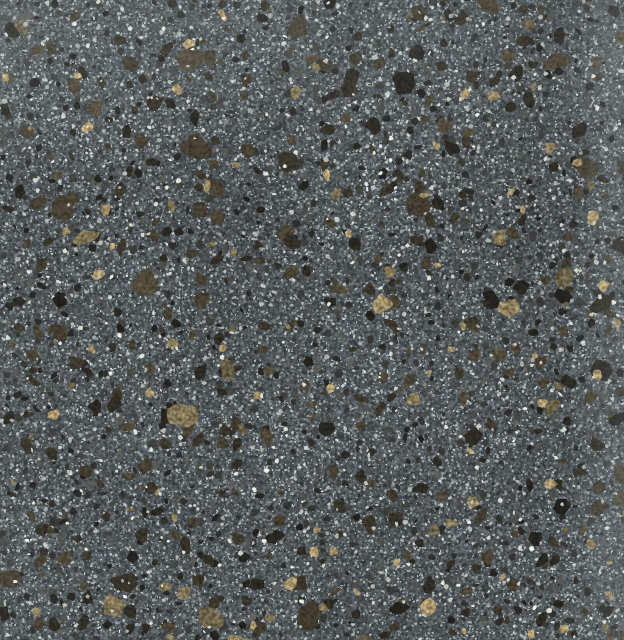
Give the GLSL for this texture, as a Shadertoy shader.

```glsl
// Polished dark terrazzo: a blue-grey gritty matrix packed with fine pale grains,
// overlaid by angular dark, brown and tan stones. Every layer is a jittered grid
// of randomly cut polygons, mottled by gradient noise and veiled by soft light.

const float TAU = 6.2831853;

struct Stone {
    float edge;  // signed distance in canvas units
    vec3 rnd;    // random values of the nearest stone
};

vec3 hash3(vec2 cell, float seed) {
    vec3 q = fract((cell.xyx + seed * 17.31) * vec3(0.1031, 0.1030, 0.0973));
    q += dot(q, q.yxz + 33.33);
    return fract((q.xxy + q.yzz) * q.zyx);
}

vec2 direction(float angle) {
    return vec2(cos(angle), sin(angle));
}

float cornerSlope(vec2 cell, vec2 offset) {
    return dot(direction(TAU * hash3(cell, 3.7).x), offset);
}

float gradientNoise(vec2 p) {
    vec2 i = floor(p), f = fract(p);
    vec2 u = f * f * f * (f * (f * 6.0 - 15.0) + 10.0);
    vec2 e = vec2(1.0, 0.0);
    float low = mix(cornerSlope(i, f), cornerSlope(i + e.xy, f - e.xy), u.x);
    float high = mix(cornerSlope(i + e.yx, f - e.yx), cornerSlope(i + e.xx, f - e.xx), u.x);
    return mix(low, high, u.y);
}

// Polygon cut by six random sides, turned and flattened at random
float stoneShape(vec2 q, float radius, vec3 rnd) {
    vec2 axis = direction(TAU * rnd.x);
    q = vec2(dot(q, axis), dot(q, vec2(-axis.y, axis.x)));
    q.y *= mix(1.0, 2.1, rnd.y * rnd.y);
    float d = length(q) - radius;
    for (int i = 0; i < 6; i++) {
        float k = float(i);
        float angle = TAU * (k + 0.8 * fract(rnd.z * (7.3 + 3.1 * k))) / 6.0;
        float reach = radius * mix(0.6, 1.0, fract(rnd.y * (11.7 + 5.3 * k)));
        d = max(d, dot(q, direction(angle)) - reach);
    }
    return d;
}

// Nearest stone of a jittered grid; share is the part of cells that hold one
Stone stoneLayer(vec2 p, float scale, float share, vec2 radii, float seed) {
    vec2 home = floor(p * scale);
    Stone nearest = Stone(1.0, vec3(0.0));
    for (int y = -1; y <= 1; y++)
    for (int x = -1; x <= 1; x++) {
        vec2 cell = home + vec2(x, y);
        vec3 place = hash3(cell, seed);
        if (place.z > share) continue;
        vec3 rnd = hash3(cell, seed + 5.0);
        vec2 center = cell + mix(vec2(0.1), vec2(0.9), place.xy);
        float radius = mix(radii.x, radii.y, fract(rnd.z * 37.0));
        float d = stoneShape(p * scale - center, radius, rnd) / scale;
        if (d < nearest.edge) nearest = Stone(d, rnd);
    }
    return nearest;
}

vec3 paint(vec3 ground, Stone stone, vec3 dark, vec3 light, float bias, float mottle, float soft) {
    vec3 color = mix(dark, light, pow(stone.rnd.z, bias)) * (1.0 + mottle);
    return mix(ground, color, smoothstep(soft, -soft, stone.edge));
}

// Brighter haze along the top and right borders, slow drift elsewhere
vec3 veil(vec3 color, vec2 uv) {
    float top = smoothstep(0.68, 1.0, uv.y) * mix(0.17, 0.07, uv.x);
    float right = smoothstep(0.89, 1.0, uv.x) * 0.20;
    float left = smoothstep(0.12, 0.0, uv.x) * 0.04;
    color *= 1.05 + 0.10 * gradientNoise(uv * 4.0);
    return mix(color, vec3(0.64, 0.68, 0.68), top + right + left);
}

void mainImage(out vec4 fragColor, in vec2 fragCoord) {
    vec2 p = fragCoord / iResolution.y;
    float soft = 0.7 / iResolution.y;
    float coarse = gradientNoise(p * 75.0);
    float fine = gradientNoise(p * 190.0 + 8.0);
    float speckle = coarse * 0.3 + fine * 0.6;

    // Gritty matrix and its fine pale grains
    vec3 color = vec3(0.29, 0.312, 0.325) * (1.0 + speckle);
    Stone grit = stoneLayer(p, 205.0, 0.95, vec2(0.28, 0.52), 1.0);
    color = paint(color, grit, vec3(0.20, 0.215, 0.225), vec3(0.72, 0.75, 0.76), 1.7, 0.0, soft);
    Stone grain = stoneLayer(p, 120.0, 0.60, vec2(0.20, 0.42), 2.0);
    color = paint(color, grain, vec3(0.24, 0.255, 0.26), vec3(0.77, 0.79, 0.78), 1.5, fine * 0.3, soft);

    // Dark and grey stones, small to large
    vec3 black = vec3(0.125, 0.12, 0.11), slate = vec3(0.34, 0.345, 0.335);
    vec3 brown = vec3(0.30, 0.275, 0.215);
    Stone chip = stoneLayer(p, 56.0, 0.60, vec2(0.20, 0.46), 3.0);
    color = paint(color, chip, black, slate, 1.0, speckle * 0.4, soft);
    Stone pebble = stoneLayer(p, 28.0, 0.45, vec2(0.18, 0.43), 4.0);
    color = paint(color, pebble, black, brown, 1.0, speckle * 0.7, soft);
    Stone block = stoneLayer(p, 14.0, 0.24, vec2(0.18, 0.36), 5.0);
    color = paint(color, block, black, brown, 1.4, speckle * 0.6, soft);

    // Tan and ochre stones, then scattered white chips
    vec3 olive = vec3(0.35, 0.33, 0.25), ochre = vec3(0.69, 0.61, 0.44);
    Stone tanChip = stoneLayer(p, 32.0, 0.09, vec2(0.18, 0.38), 6.0);
    color = paint(color, tanChip, olive, ochre, 0.8, speckle * 0.8, soft);
    Stone tanBlock = stoneLayer(p, 13.0, 0.10, vec2(0.18, 0.34), 7.0);
    color = paint(color, tanBlock, olive, ochre, 1.5, speckle * 0.9, soft);
    Stone white = stoneLayer(p, 62.0, 0.20, vec2(0.14, 0.30), 8.0);
    color = paint(color, white, vec3(0.58, 0.60, 0.59), vec3(0.88, 0.89, 0.85), 1.0, fine * 0.15, soft);

    fragColor = vec4(veil(color, fragCoord / iResolution.xy), 1.0);
}
```
